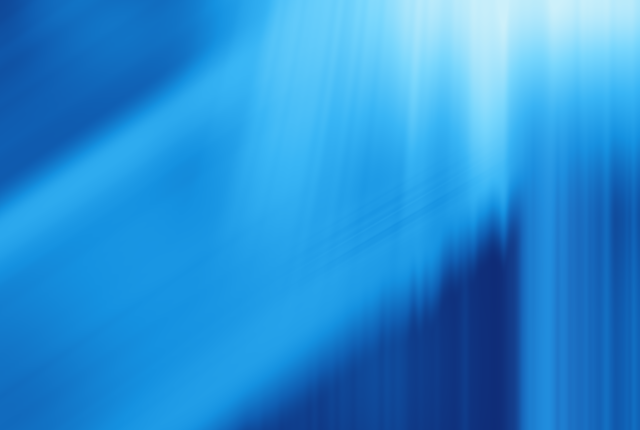
Write a WebGL 1 fragment shader that draws this background.

```glsl
precision highp float;
// Soft blue light: a bright upper-right glow, slanted beams and vertical streaks over deep shade.

uniform vec2 u_resolution;

#define BASE_TONE 0.42
#define GLOW_STRENGTH 0.48
#define BEAM_STRENGTH 0.12
#define RAY_STRENGTH 0.17
#define CURTAIN_STRENGTH 0.30
#define FILAMENT_STRENGTH 0.26
#define SHADE_TONE 0.05
#define CORNER_TONE 0.18
#define WEDGE_SLOPE 1.13
#define WEDGE_START 0.325
#define FAN_TILT 0.38

float hash(float n) {
  return fract(sin(n * 127.1) * 4375.85);
}

float noise(float x) {
  float i = floor(x);
  float f = fract(x);
  return mix(hash(i), hash(i + 1.0), f * f * (3.0 - 2.0 * f));
}

// Layered one-dimensional noise, centred on zero
float streaks(float x) {
  float sum = 0.0;
  float weight = 0.5;
  for (int i = 0; i < 3; i++) {
    sum += weight * (noise(x) - 0.5);
    x = x * 2.1 + 7.3;
    weight *= 0.6;
  }
  return sum;
}

// Gaussian falloffs, over an ellipse and across a band
float blob(vec2 p, vec2 center, vec2 radius) {
  vec2 d = (p - center) / radius;
  return exp(-dot(d, d));
}

float band(float offset, float width) {
  float d = offset / width;
  return exp(-d * d);
}

float fall(float a, float b, float x) {
  return 1.0 - smoothstep(a, b, x);
}

// Tone from deep navy to icy white
vec3 blueRamp(float tone) {
  vec3 navy = vec3(0.06, 0.14, 0.43);
  vec3 cobalt = vec3(0.06, 0.37, 0.70);
  vec3 azure = vec3(0.08, 0.57, 0.88);
  vec3 sky = vec3(0.22, 0.71, 0.96);
  vec3 pale = vec3(0.47, 0.84, 0.99);
  vec3 ice = vec3(0.80, 0.94, 0.98);
  float s = clamp(tone, 0.0, 1.0) * 5.0;
  vec3 color = mix(navy, cobalt, clamp(s, 0.0, 1.0));
  color = mix(color, azure, clamp(s - 1.0, 0.0, 1.0));
  color = mix(color, sky, clamp(s - 2.0, 0.0, 1.0));
  color = mix(color, pale, clamp(s - 3.0, 0.0, 1.0));
  return mix(color, ice, clamp(s - 4.0, 0.0, 1.0));
}

void main() {
  vec2 uv = gl_FragCoord.xy / u_resolution;
  float rise = uv.y - uv.x;
  float ragged = 0.16 * streaks(uv.x * 24.0) * smoothstep(0.5, 0.7, uv.x);
  float wedgeEdge = uv.y - WEDGE_SLOPE * (uv.x - WEDGE_START) + ragged;
  float fan = uv.x + FAN_TILT * max(0.0, 0.75 - uv.x) * (1.0 - uv.y);

  // Broad light and dim pockets
  float tone = BASE_TONE;
  tone += 0.14 * blob(uv, vec2(0.45, 0.70), vec2(0.11, 0.33));
  tone += 0.13 * blob(uv, vec2(0.58, 1.05), vec2(0.24, 0.32));
  tone -= 0.06 * blob(uv, vec2(0.30, 0.60), vec2(0.06, 0.16));
  tone -= 0.05 * blob(uv, vec2(0.60, 0.58), vec2(0.08, 0.12));
  tone -= 0.17 * blob(uv, vec2(0.0, 0.06), vec2(0.17, 0.28));

  // Slanted beams
  tone += BEAM_STRENGTH * band(rise - 0.45, 0.07) * fall(0.2, 0.5, uv.x);
  tone += 0.06 * band(wedgeEdge - 0.11, 0.08) * fall(0.4, 0.7, uv.x);
  tone += 0.05 * streaks(rise * 16.0) * fall(0.3, 0.6, uv.x);

  // Shaded upper-left corner
  float corner = smoothstep(0.47, 0.59, rise) * fall(0.22, 0.45, uv.x);
  float cornerTone = CORNER_TONE + 0.11 * blob(uv, vec2(0.16, 0.96), vec2(0.12, 0.14));
  cornerTone -= 0.08 * blob(uv, vec2(0.0, 1.0), vec2(0.06, 0.12));
  cornerTone += 0.08 * streaks(rise * 12.0);
  tone = mix(tone, cornerTone, corner);

  // Right-hand curtain of vertical streaks
  float curtain = smoothstep(0.77, 0.86, uv.x) * fall(0.48, 0.86, uv.y);
  float curtainTone = 0.25 + CURTAIN_STRENGTH * streaks(uv.x * 36.0);
  curtainTone += 0.09 * band(uv.x - 0.855, 0.03);
  curtainTone -= 0.09 * blob(uv, vec2(1.0, 0.56), vec2(0.07, 0.2));
  tone = mix(tone, curtainTone, curtain);

  // Upper-right glow and its falling rays
  tone += GLOW_STRENGTH * blob(uv, vec2(0.80, 1.04), vec2(0.28, 0.32));
  tone += 0.20 * blob(uv, vec2(1.0, 1.0), vec2(0.16, 0.14));
  tone += 0.22 * blob(uv, vec2(0.76, 0.70), vec2(0.036, 0.22));
  tone += 0.08 * blob(uv, vec2(0.645, 0.70), vec2(0.018, 0.25));
  tone += RAY_STRENGTH * streaks(fan * 24.0) * smoothstep(0.1, 0.7, uv.y) * smoothstep(0.2, 0.5, uv.x);

  // Fine slanted filaments
  float filament = uv.y - 0.87 * uv.x;
  float filamentMask = blob(uv, vec2(0.61, 0.49), vec2(0.15, 0.16)) * band(filament + 0.04, 0.06);
  tone += FILAMENT_STRENGTH * (streaks(filament * 48.0) + 0.1) * filamentMask;

  // Deep wedge with a crisp right side
  float wedge = fall(-0.14, 0.07, wedgeEdge) * fall(0.80, 0.835, uv.x);
  float wedgeTone = SHADE_TONE + 0.07 * blob(uv, vec2(0.56, 0.15), vec2(0.14, 0.25));
  tone = mix(tone, wedgeTone + 0.12 * streaks(uv.x * 26.0), wedge);

  // Softer hue inside the curtain
  vec3 color = mix(blueRamp(tone), vec3(0.24, 0.51, 0.84), 0.3 * curtain * fall(0.86, 0.98, uv.x));
  gl_FragColor = vec4(color, 1.0);
}
```
